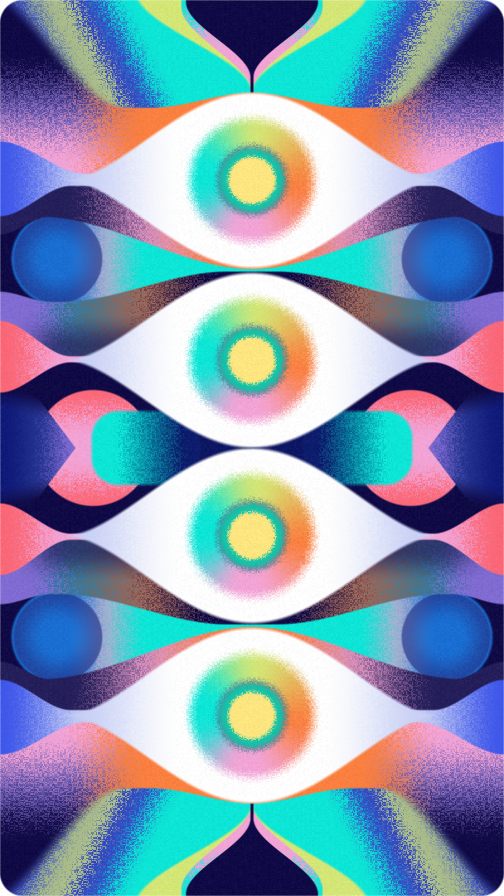
Reproduce this background procedurally as a Shadertoy shader.

```glsl
// Four stacked eyes between mirrored, grainy ribbons of neon colour.

const vec3 NAVY   = vec3(0.06, 0.04, 0.27);
const vec3 BLUE   = vec3(0.20, 0.28, 0.76);
const vec3 AZURE  = vec3(0.10, 0.43, 0.82);
const vec3 TEAL   = vec3(0.05, 0.90, 0.84);
const vec3 LIME   = vec3(0.83, 0.90, 0.46);
const vec3 ORANGE = vec3(0.98, 0.50, 0.25);
const vec3 PINK   = vec3(0.95, 0.64, 0.84);
const vec3 CORAL  = vec3(0.98, 0.40, 0.46);
const vec3 VIOLET = vec3(0.50, 0.42, 0.82);
const vec3 LILAC  = vec3(0.78, 0.81, 0.96);
const vec3 YELLOW = vec3(0.99, 0.90, 0.50);

const float EYE_HEIGHT = 0.173;
const float EYE_WIDTH = 0.365;

float hash(vec2 p) {
    return fract(sin(dot(p, vec2(127.1, 311.7))) * 43758.5453);
}

// 1 where value lies below edge, smoothed over the given width
float below(float value, float edge, float soft) {
    return 1.0 - smoothstep(edge - soft, edge + soft, value);
}

// Three-stop gradient
vec3 ramp(vec3 a, vec3 b, vec3 c, float t) {
    t = clamp(t, 0.0, 1.0);
    return t < 0.5 ? mix(a, b, t * 2.0) : mix(b, c, t * 2.0 - 1.0);
}

// Petals meeting above the top eye; x is the distance from the axis
vec3 crown(float x, float y, float grain, float aa) {
    float t = y - 0.705;
    float fan = x - 0.5 * t + grain * 0.05;
    vec3 col = mix(TEAL, BLUE, smoothstep(0.16, 0.24, fan));
    col = mix(col, LIME, 0.75 * smoothstep(0.24, 0.29, fan) * below(fan, 0.35, 0.05));
    col = mix(col, LIME, below(x, 0.23 * smoothstep(0.0, 0.2, t), 0.006));
    vec3 blush = mix(PINK, TEAL, smoothstep(0.10, 0.17, t + grain * 0.06));
    col = mix(col, blush, below(x, 0.14 * smoothstep(0.0, 0.17, t), aa));
    return mix(col, NAVY, below(x, 0.003 + 0.128 * smoothstep(0.03, 0.18, t), aa));
}

// Petals and capsules around the horizontal axis
vec3 core(float x, float y, float grain, float aa) {
    vec3 col = mix(mix(NAVY, vec3(0.05, 0.10, 0.42), below(y, 0.05, 0.05)), NAVY, 0.2);
    float petal = length(vec2(x - 0.315, y)) - 0.115;
    vec3 blush = mix(PINK, CORAL, smoothstep(0.03, 0.11, y + grain * 0.05));
    col = mix(col, blush, below(petal, 0.0, aa));
    float side = 0.35 + 0.75 * y;
    vec3 sideColour = ramp(VIOLET, BLUE * 0.75, NAVY + vec3(0.0, 0.06, 0.2), (x - 0.36) / 0.12 + grain * 0.3);
    sideColour = mix(sideColour, NAVY, smoothstep(0.075, 0.13, y + 0.25 * (0.5 - x)));
    col = mix(col, sideColour, below(side, x, aa));
    // Capsule fading from bright teal into the dark centre
    vec2 d = abs(vec2(x - 0.21, y)) - vec2(0.055, 0.02);
    float capsule = length(max(d, 0.0)) - 0.053;
    vec3 fade = ramp(vec3(0.05, 0.11, 0.42), vec3(0.03, 0.50, 0.62), TEAL, (x - 0.135) / 0.13 + grain * 0.2);
    return mix(col, fade, below(capsule, 0.0, 0.005));
}

// Full stack of ribbons, painted from the top to the middle
vec3 ribbons(float x, float y, float grain, float aa) {
    float outer = smoothstep(0.36, 0.5, x);
    vec3 col = crown(x, y, grain, aa);

    // Orange sweep turning pink and then dark outwards
    float edge = 0.705 - 0.03 * smoothstep(0.0, 0.2, x) + 0.24 * smoothstep(0.25, 0.55, x);
    vec3 dusk = ramp(PINK, VIOLET * 0.85, NAVY, (y - 0.59) / 0.17 + grain * 0.4);
    vec3 sweep = mix(ORANGE, dusk, smoothstep(0.22, 0.37, x + grain * 0.06));
    col = mix(col, sweep, below(y, edge, mix(aa, 0.025, smoothstep(0.24, 0.36, x))));

    // Pale blue gap beside the eye
    edge = 0.544 + 0.064 * smoothstep(0.33, 0.5, x);
    col = mix(col, mix(LILAC, BLUE * 1.2, smoothstep(0.32, 0.5, x + grain * 0.04)), below(y, edge, aa));

    // Upper ribbon
    vec3 ribbon = ramp(ORANGE, PINK * 0.9, NAVY + 0.08, (x - 0.06) / 0.28 + grain * 0.25);
    col = mix(col, ribbon, below(y, 0.52 - 0.06 * outer, aa));

    // Teal band that ends in a round blue tip
    edge = 0.355 + 0.104 * smoothstep(0.0, 0.42, x) - 0.035 * smoothstep(0.4, 0.5, x);
    vec3 band = ramp(TEAL, LILAC * 0.85, AZURE, (x - 0.22) / 0.14 + grain * 0.2);
    float tip = length(vec2(x - 0.385, y - 0.375)) - 0.088;
    band = mix(band, mix(AZURE, BLUE * 0.7, smoothstep(-0.06, 0.0, tip)), 0.65 * below(tip, 0.0, aa));
    band = mix(band, NAVY, smoothstep(0.0, 0.008, tip) * step(0.385, x));
    col = mix(col, band, below(y, edge, aa));

    // Lower ribbon, dark at the axis and violet at the rim
    edge = 0.35 - 0.06 * smoothstep(0.05, 0.38, x) + 0.02 * smoothstep(0.4, 0.5, x);
    vec3 bronze = ramp(NAVY, vec3(0.62, 0.40, 0.34), vec3(0.15, 0.48, 0.62), (x - 0.08) / 0.29 + grain * 0.25);
    bronze = mix(bronze, VIOLET, smoothstep(0.34, 0.43, x + grain * 0.06));
    bronze = mix(bronze, NAVY + 0.08, 0.7 * below(y, 0.235, 0.035) * below(x, 0.43, 0.05));
    col = mix(col, bronze, below(y, edge, aa));

    // Coral wedge, then the middle
    vec3 wedge = mix(PINK, CORAL, smoothstep(0.38, 0.48, x + grain * 0.06));
    col = mix(col, wedge, below(y, 0.182 + 0.07 * outer, aa));
    return mix(col, core(x, y, grain, aa), below(y, 0.17 - 0.06 * outer, aa));
}

// Iris with four blended hues and a ringed pupil
vec3 iris(vec3 white, vec2 q, float grain) {
    float r = length(q) + grain * 0.007;
    vec2 dir = q / max(length(q), 0.001);
    vec4 w = vec4(-dir.x + 0.2 * dir.y, dir.y + 0.25 * dir.x, dir.x, -dir.y);
    w = pow(max(w + grain * 0.2, 0.001), vec4(2.0));
    vec3 hue = (TEAL * w.x + LIME * w.y + ORANGE * w.z + PINK * w.w) / dot(w, vec4(1.0));
    vec3 col = mix(white, hue, below(r, 0.122, 0.016));
    col = mix(col, vec3(0.30, 0.50, 0.58), 0.8 * below(r, 0.070, 0.010));
    col = mix(col, vec3(0.08, 0.76, 0.66), below(r, 0.062, 0.006));
    return mix(col, YELLOW, below(r, 0.047, 0.005));
}

void mainImage(out vec4 fragColor, in vec2 fragCoord) {
    vec2 p = (fragCoord - 0.5 * iResolution.xy) / iResolution.x;
    float aa = 1.2 / iResolution.x;
    float grain = hash(floor(p * 400.0)) - 0.5;
    vec2 m = abs(p);
    vec3 col = ribbons(m.x, m.y, grain, aa);

    // Eyes: the outline is a softened cosine bell
    float centre = m.y < 0.353 ? 0.174 : 0.531;
    vec2 q = vec2(p.x, p.y - sign(p.y) * centre);
    float bell = 0.5 + 0.5 * cos(3.14159 * min(m.x / EYE_WIDTH, 1.0));
    float lid = EYE_HEIGHT * pow(bell, 0.8);
    vec3 white = mix(vec3(0.995), LILAC, smoothstep(0.14, 0.35, m.x + grain * 0.05));
    float inside = below(abs(q.y), lid, 2.0 * aa) * below(m.x, EYE_WIDTH, aa);
    col = mix(col, iris(white, q, grain), inside);

    // Rounded white corners
    vec2 corner = m - 0.5 * iResolution.xy / iResolution.x + 0.046;
    col = mix(vec3(1.0), col, below(length(max(corner, 0.0)), 0.046, aa));
    fragColor = vec4(clamp(col + grain * 0.035, 0.0, 1.0), 1.0);
}
```
